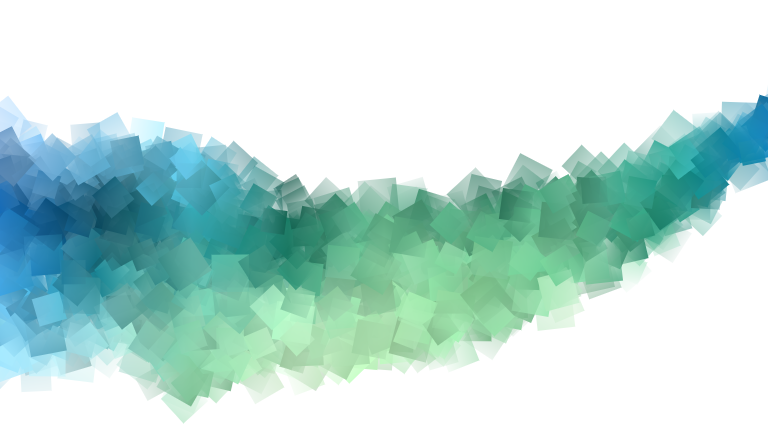
A Shadertoy shader for this background:

```glsl
const int LAYERS = 10;
const int HALO_LAYERS = 3;         // faint layers that spill past the band
const float CELL = 0.086;          // one square per cell and layer
const float JITTER = 0.040;        // JITTER / 2 + square reach stays below CELL
const float MIN_HALF = 0.027;      // half side of the squares
const float MAX_HALF = 0.046;
const float CORE_INSET = 0.036;    // keeps solid squares inside the band
const float HALO_SPILL = 0.012;
const float HALO_ALPHA = 0.5;
const float BAND_MARGIN = 0.13;    // nothing is drawn farther from the band
const float TONE_SPREAD = 0.30;
const float DEPTH_SPREAD = 0.10;
const vec3 PAPER = vec3(1.0);

// Colours at evenly spaced columns, from the upper rim to the lower rim
const int COLUMNS = 9;
const vec3 UPPER_RIM[9] = vec3[9](
    vec3(.68, .81, .96), vec3(.48, .79, .94), vec3(.42, .81, .96),
    vec3(.06, .34, .28), vec3(.30, .62, .49), vec3(.10, .40, .31),
    vec3(.18, .48, .38), vec3(.35, .78, .72), vec3(.30, .70, .88));
const vec3 UPPER_MID[9] = vec3[9](
    vec3(.04, .38, .68), vec3(.03, .27, .36), vec3(.12, .56, .58),
    vec3(.09, .47, .38), vec3(.46, .78, .58), vec3(.38, .72, .53),
    vec3(.36, .70, .54), vec3(.08, .57, .52), vec3(.04, .49, .74));
const vec3 LOWER_MID[9] = vec3[9](
    vec3(.28, .68, .90), vec3(.10, .51, .56), vec3(.52, .84, .70),
    vec3(.63, .89, .71), vec3(.62, .88, .66), vec3(.54, .84, .60),
    vec3(.36, .71, .52), vec3(.07, .52, .43), vec3(.05, .52, .70));
const vec3 LOWER_RIM[9] = vec3[9](
    vec3(.68, .91, .97), vec3(.82, .96, .95), vec3(.50, .78, .58),
    vec3(.77, .93, .74), vec3(.72, .91, .70), vec3(.52, .81, .60),
    vec3(.78, .92, .78), vec3(.45, .75, .61), vec3(.45, .80, .88));

vec4 hash4(vec3 p) {
    vec4 q = fract(p.xyzx * vec4(.1031, .1030, .0973, .1099));
    q += dot(q, q.wzxy + 33.33);
    return fract((q.xxyz + q.yzzw) * q.zywx);
}

float bump(float x, float centre, float width) {
    float d = (x - centre) / width;
    float b = max(1.0 - d * d, 0.0);
    return b * b;
}

// Lower and upper edge of the band for x from 0 to 1
vec2 bandEdges(float x) {
    float sag = x - 0.47;
    float rise = max(x - 0.36, 0.0);
    float top = 0.54 + 0.80 * sag * sag + 0.09 * bump(x, 0.22, 0.17);
    float bottom = 0.125 + 1.23 * rise * rise
                 + 0.05 * bump(x, 0.14, 0.07) - 0.06 * bump(x, 0.255, 0.08);
    return vec2(bottom, top);
}

void mainImage(out vec4 fragColor, in vec2 fragCoord) {
    vec2 p = fragCoord / iResolution.y;
    float aspect = iResolution.x / iResolution.y;
    fragColor = vec4(PAPER, 1.0);
    vec2 here = bandEdges(p.x / aspect);
    if (p.y < here.x - BAND_MARGIN || p.y > here.y + BAND_MARGIN) return;

    // Palette of this column
    float s = p.x / aspect * float(COLUMNS - 1);
    int i = min(int(s), COLUMNS - 2);
    float f = s - float(i);
    vec3 upperRim = mix(UPPER_RIM[i], UPPER_RIM[i + 1], f);
    vec3 upperMid = mix(UPPER_MID[i], UPPER_MID[i + 1], f);
    vec3 lowerMid = mix(LOWER_MID[i], LOWER_MID[i + 1], f);
    vec3 lowerRim = mix(LOWER_RIM[i], LOWER_RIM[i + 1], f);

    vec3 colour = PAPER;
    for (int layer = 0; layer < LAYERS; layer++) {
        bool halo = layer < HALO_LAYERS;
        float inset = halo ? -HALO_SPILL : CORE_INSET;
        float seed = float(layer) * 7.0 + 3.0;
        vec2 shift = hash4(vec3(seed, 5.0, 9.0)).xy * CELL;
        vec2 home = floor((p + shift) / CELL - 0.5);

        // The four nearest cells hold every square that can reach here
        for (int k = 0; k < 4; k++) {
            vec2 cell = home + vec2(k & 1, k >> 1);
            vec4 rnd = hash4(vec3(cell + 40.0, seed));
            vec2 centre = (cell + 0.5) * CELL - shift + (rnd.xy - 0.5) * JITTER;
            float halfSide = mix(MIN_HALF, MAX_HALF, rnd.z);

            // Rotated square
            vec2 dir = normalize(rnd.wx - 0.4983);
            vec2 q = p - centre;
            q = vec2(dot(q, dir), dot(q, vec2(-dir.y, dir.x)));
            float dist = max(abs(q.x), abs(q.y)) - halfSide;
            float cover = clamp(0.5 - dist * iResolution.y, 0.0, 1.0);
            if (cover <= 0.0) continue;

            // Keep only squares centred in the band
            vec2 edges = bandEdges(clamp(centre.x / aspect, 0.0, 1.0));
            if (centre.y < edges.x + inset || centre.y > edges.y - inset) continue;

            // Colour by depth, with a tone and fade of its own
            vec2 look = fract(rnd.zw * 17.0 + rnd.yx * 5.0);
            float depth = (edges.y - centre.y) / (edges.y - edges.x);
            float r = clamp(depth + DEPTH_SPREAD * (look.y - 0.5), 0.0, 1.0) * 3.0;
            vec3 tint = mix(upperRim, upperMid, min(r, 1.0));
            tint = mix(tint, lowerMid, clamp(r - 1.0, 0.0, 1.0));
            tint = mix(tint, lowerRim, clamp(r - 2.0, 0.0, 1.0));
            tint *= 1.0 + TONE_SPREAD * (look.x - 0.55);
            float ramp = clamp(0.5 + 0.5 * q.y / halfSide, 0.0, 1.0);
            tint = mix(tint, PAPER, 0.18 * ramp * look.y);
            float alpha = mix(0.95, mix(0.1, 0.7, look.y), ramp);
            if (halo) alpha *= HALO_ALPHA;
            colour = mix(colour, min(tint, 1.0), alpha * cover);
        }
    }
    fragColor = vec4(colour, 1.0);
}
```
